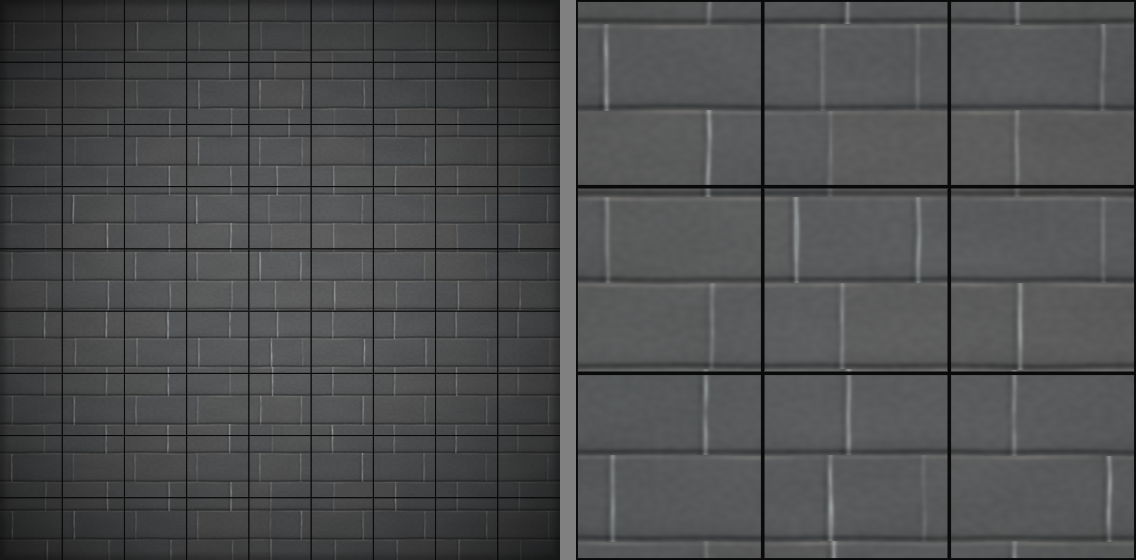
Left, the full canvas; right, a detail of the centre.
A WebGL 2 fragment shader for this texture:

```glsl
#version 300 es
precision highp float;
// Dark grey brick wall under a 9 by 9 grid of thin black lines, with a vignette.
// Bricks run in staggered courses from the left and the right and meet at an
// irregular seam; gradient noise adds mottling, wavy joints and worn mortar.

uniform vec2 u_resolution;
out vec4 fragColor;

float hash(vec2 p) {
    vec3 q = fract(p.xyx * vec3(0.1031, 0.1030, 0.0973));
    q += dot(q, q.yzx + 33.33);
    return fract((q.x + q.y) * q.z);
}

vec2 gradientAt(vec2 cell) {
    float angle = 6.2832 * hash(cell);
    return vec2(cos(angle), sin(angle));
}

float gradientNoise(vec2 p) {
    vec2 i = floor(p), f = p - i;
    vec2 u = f * f * f * (f * (f * 6.0 - 15.0) + 10.0);
    vec2 e = vec2(0.0, 1.0);
    float low = mix(dot(gradientAt(i), f), dot(gradientAt(i + e.yx), f - e.yx), u.x);
    float high = mix(dot(gradientAt(i + e), f - e), dot(gradientAt(i + 1.0), f - 1.0), u.x);
    return mix(low, high, u.y);
}

// Soft stroke of the given half width, never thinner than a pixel.
float stroke(float d, float width, float pixel) {
    float w = max(width, 0.65 * pixel);
    return exp(-d * d / (w * w));
}

vec3 brickWall(vec2 p, vec2 pixel) {
    const float BRICK = 0.1103, COURSE = 0.0513;
    float waviness = 0.0012 * gradientNoise(p * vec2(14.0, 20.0));
    float v = (p.y + waviness - 0.0365) / COURSE;
    float row = floor(v);
    float bedDistance = (v - round(v)) * COURSE;

    // Staggered courses; the stagger slips once near mid height.
    float stagger = mod(row + step(7.5, row), 2.0);
    float shift = 0.006 * hash(vec2(row + 20.0, 3.0));
    float seam = mix(0.464, 0.484, stagger) + 0.35 * pow(hash(vec2(row + 40.0, 9.0)) - 0.5, 3.0);
    float side = step(seam, p.x);
    float start = mix(mix(0.0195, 0.079, stagger), mix(0.5355, 0.5935, stagger), side) + shift;

    // Nearest upright joint, either regular or the seam itself.
    float u = (p.x - start) / BRICK;
    float joint = side > 0.5 ? max(round(u), 0.0) : min(round(u), 3.0);
    float brick = side > 0.5 ? max(floor(u), -1.0) : min(floor(u), 3.0);
    float lean = 0.0012 * gradientNoise(vec2(joint * 7.3, p.y * 35.0));
    float regular = p.x - start - joint * BRICK + lean;
    float seamDistance = p.x - seam + lean;
    bool atSeam = abs(seamDistance) < abs(regular);
    float uprightDistance = atSeam ? seamDistance : regular;
    vec2 jointId = vec2(atSeam ? 30.0 : joint + side * 12.0, row + 50.0);

    // Brick faces: slight warm or cool tint and fine mottling.
    float tint = hash(vec2(brick + side * 12.0 + 5.0, row + 70.0)) - 0.5;
    vec3 color = vec3(0.360, 0.364, 0.367) + tint * vec3(0.022, 0.012, 0.004);
    color += 0.018 * gradientNoise(p * vec2(16.0, 40.0));
    color += 0.020 * gradientNoise(p * vec2(150.0, 210.0));
    color -= 0.020 * smoothstep(0.014, 0.0, bedDistance) * step(0.0, bedDistance);

    // Bed joints: shadow above a thin, patchy warm highlight.
    float patches = clamp(0.6 + 1.1 * gradientNoise(p * vec2(24.0, 38.0)), 0.0, 1.0);
    color -= 0.095 * stroke(bedDistance - 0.0022, 0.0018, pixel.y);
    color += vec3(0.085, 0.078, 0.068) * patches * stroke(bedDistance + 0.0012, 0.0014, pixel.y);

    // Upright joints: pale mortar, stronger toward the lower left.
    float strength = mix(0.25, 1.0, hash(jointId));
    strength *= mix(1.15, 0.7, smoothstep(0.2, 0.9, 0.5 * (p.x + p.y)));
    strength *= 0.85 + 0.8 * gradientNoise(vec2(jointId.x * 3.7, p.y * 70.0));
    color -= 0.045 * strength * stroke(uprightDistance + 0.0032, 0.0018, pixel.x);
    color += vec3(0.225, 0.235, 0.235) * strength * stroke(uprightDistance, 0.0015, pixel.x);
    return color;
}

void main() {
    vec2 p = gl_FragCoord.xy / u_resolution;
    vec2 pixel = 1.0 / u_resolution;
    vec3 color = brickWall(p, pixel);

    // Vignette, with a narrow extra falloff along the border.
    vec2 c = p - vec2(0.5, 0.49);
    color *= max(1.0 - 1.42 * dot(c, c), 0.0);
    vec2 inset = min(p, 1.0 - p);
    color *= mix(0.78, 1.0, smoothstep(0.0, 0.018, min(inset.x, inset.y)));

    // Interior grid lines only: eight each way make nine cells.
    vec2 lineDistance = abs(p - clamp(round(p * 9.0), 1.0, 8.0) / 9.0);
    vec2 lines = 1.0 - smoothstep(vec2(0.0011) - 0.5 * pixel, vec2(0.0011) + 0.5 * pixel, lineDistance);
    color = mix(color, vec3(0.025, 0.025, 0.028), 0.96 * max(lines.x, lines.y));

    fragColor = vec4(color, 1.0);
}
```
